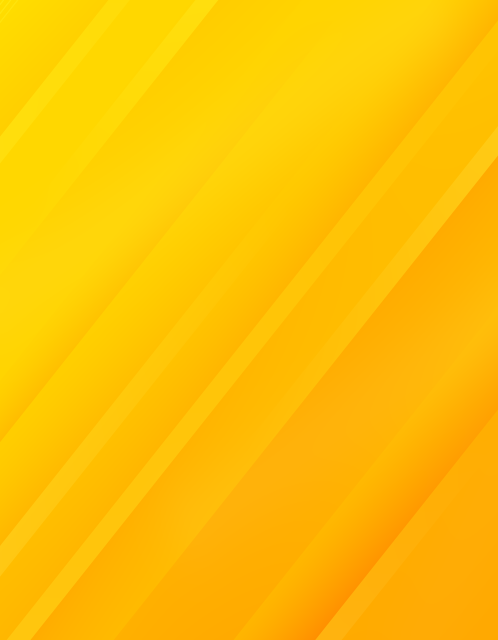
Reproduce this background procedurally as a Shadertoy shader.

```glsl
// Golden backdrop of slanted, overlapping panels with soft shadows and bright rims.

const float SLOPE = 0.981;          // slant of every panel edge, in canvas units
const float LAST_EDGE = 1.981;      // panel coordinate of the lower right corner
const float RED = 1.0;
const float BASE_BLUE = 0.0;
const vec3 RIM_LIFT = vec3(0.0, 0.03, 0.055);
const vec3 GLOW_LIFT = vec3(0.0, 0.012, 0.04);
const float GLOW_WIDTH = 0.075;
const float HAIRLINE_PERIOD = 0.014;
const float HAIRLINE_REACH = 0.045;

// Panel starts, measured across the slant from the upper left corner
const int PANELS = 11;
const float EDGES[PANELS] = float[PANELS](
    -0.1, 0.2135, 0.43, 0.595, 0.691, 0.853, 1.013, 1.060, 1.224, 1.460, 1.621);

// Green level of each panel: start edge (low, high end), far edge (low, high end)
const vec4 LEVELS[PANELS] = vec4[PANELS](
    vec4(0.90, 0.90, 0.81, 0.82),
    vec4(0.845, 0.845, 0.84, 0.84),
    vec4(0.83, 0.80, 0.83, 0.825),
    vec4(0.82, 0.83, 0.735, 0.83),
    vec4(0.805, 0.83, 0.715, 0.82),
    vec4(0.745, 0.815, 0.715, 0.71),
    vec4(0.745, 0.765, 0.745, 0.765),
    vec4(0.67, 0.765, 0.73, 0.745),
    vec4(0.695, 0.665, 0.665, 0.73),
    vec4(0.71, 0.735, 0.56, 0.63),
    vec4(0.67, 0.68, 0.66, 0.66));

// Falloff across each panel: above one gathers the change at the far edge
const float BENDS[PANELS] = float[PANELS](
    1.0, 1.0, 0.8, 1.4, 1.4, 1.4, 1.0, 0.7, 0.7, 1.3, 1.0);

// Bright rims: start, width, strength at the low end, strength at the high end
const int RIMS = 6;
const vec4 RIM[RIMS] = vec4[RIMS](
    vec4(0.2135, 0.042, 0.9, 0.6),
    vec4(0.385, 0.045, -0.2, 1.0),
    vec4(0.853, 0.048, 1.4, -0.8),
    vec4(1.013, 0.047, 1.0, 0.1),
    vec4(1.178, 0.046, -0.9, 1.5),
    vec4(1.621, 0.052, 1.1, -0.1));

float segmentDistance(vec2 p, vec2 a, vec2 b) {
    vec2 ab = b - a;
    return length(p - a - ab * clamp(dot(p - a, ab) / dot(ab, ab), 0.0, 1.0));
}

float glow(vec2 p, vec2 a, vec2 b) {
    float d = segmentDistance(p, a, b) / GLOW_WIDTH;
    return exp(-d * d);
}

void mainImage(out vec4 fragColor, in vec2 fragCoord) {
    vec2 uv = fragCoord / iResolution.xy;
    float aa = 1.0 / iResolution.y;

    // Coordinates across the panels and along their visible length
    float across = 1.0 - uv.y + SLOPE * uv.x;
    float lowX = max(0.0, (across - 1.0) / SLOPE);
    float highX = min(1.0, across / SLOPE);
    float along = clamp((uv.x - lowX) / max(highX - lowX, 0.001), 0.0, 1.0);

    // Panels, each covering the one before
    float green = LEVELS[0].x;
    for (int i = 0; i < PANELS; i++) {
        float end = i < PANELS - 1 ? EDGES[i + 1] : LAST_EDGE;
        float t = clamp((across - EDGES[i]) / (end - EDGES[i]), 0.0, 1.0);
        vec2 ends = mix(LEVELS[i].xz, LEVELS[i].yw, along);
        float level = mix(ends.x, ends.y, pow(t, BENDS[i]));
        green = mix(green, level, smoothstep(-aa, aa, across - EDGES[i]));
    }
    vec3 color = vec3(RED, green, BASE_BLUE);

    // Bright rims fading along their length
    for (int i = 0; i < RIMS; i++) {
        float d = across - RIM[i].x;
        float mask = smoothstep(-aa, aa, d) * (1.0 - smoothstep(-aa, aa, d - RIM[i].y));
        color += RIM_LIFT * mask * max(0.0, mix(RIM[i].z, RIM[i].w, along));
    }

    // Broad pale glows
    color += GLOW_LIFT * glow(uv, vec2(0.0, 0.53), vec2(0.85, 0.97));
    color += GLOW_LIFT * glow(uv, vec2(0.4, 0.19), vec2(1.0, 0.5));
    color += 0.5 * GLOW_LIFT * glow(uv, vec2(0.85, 0.0), vec2(1.0, 0.25));

    // Hairlines in the upper left corner
    float stripe = abs(fract(across / HAIRLINE_PERIOD) - 0.5) * HAIRLINE_PERIOD;
    float hairline = 1.0 - smoothstep(0.0005, 0.0005 + 1.5 * aa, stripe);
    color += RIM_LIFT * hairline * (1.0 - smoothstep(0.7, 1.0, across / HAIRLINE_REACH));

    fragColor = vec4(clamp(color, 0.0, 1.0), 1.0);
}
```
